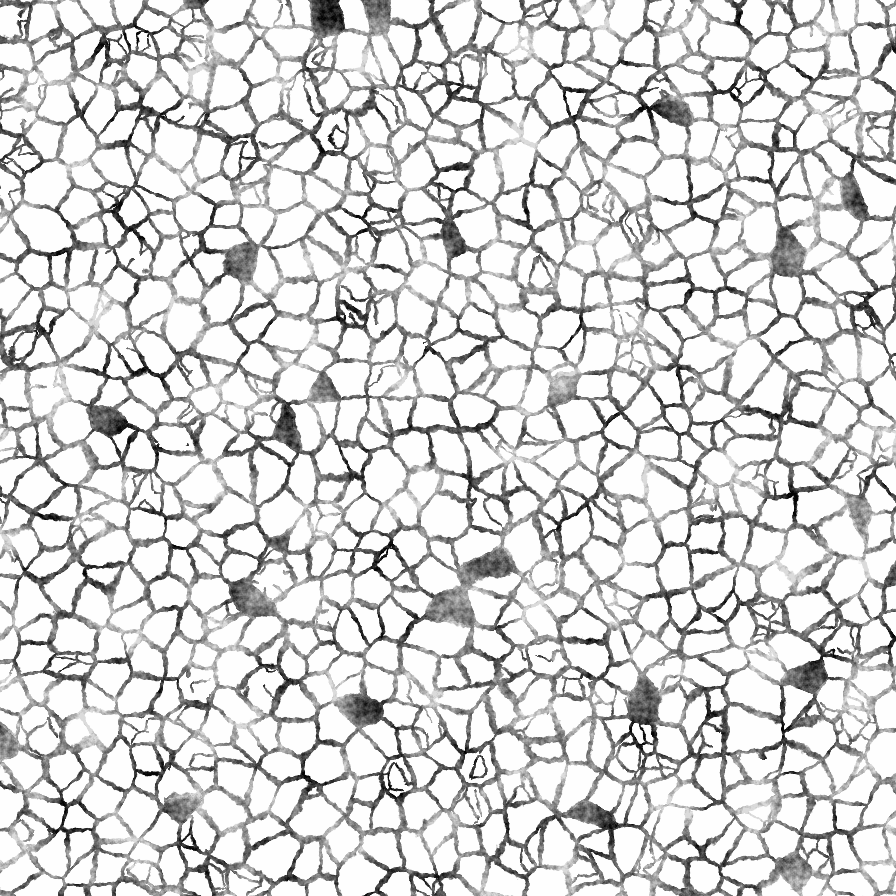
Write a WebGL 1 fragment shader that draws this texture.

```glsl
precision highp float;

uniform vec2 u_resolution;

#define CELLS 29.0          // main cells across the canvas
#define INNER_CELLS 46.0    // cells of the fine inner cracks
#define SIZE_SPREAD 0.32    // how much cell sizes differ
#define HALF_WIDTH 0.0026   // half the width of a vein
#define WOBBLE 0.0011       // small kinks along the veins
#define BEND 0.008          // broad bending of the net
#define INK_LEVEL 0.47      // middle grey of the ink
#define INK_RANGE 0.25      // cloudy light and dark patches
#define GRAIN 0.11          // fine mottling of the ink
#define FILL_SHARE 0.13     // share of small cells filled with ink
#define INNER_SHARE 0.17    // share of cells holding inner cracks
#define PAPER 0.995

float hash(vec2 p) {
  return fract(sin(dot(p, vec2(127.1, 311.7))) * 43758.545);
}

vec2 hash2(vec2 p) {
  return vec2(hash(p), hash(p + 57.3));
}

// Layered sines, each layer rotated and bent, roughly -1 to 1
float waves(vec2 p) {
  float sum = 0.0;
  float amp = 1.0;
  for (int i = 0; i < 4; i++) {
    p = mat2(1.4, 1.2, -1.2, 1.4) * p + 1.7;
    sum += amp * sin(p.x + sin(p.y * 0.7)) * sin(p.y + sin(p.x * 0.6));
    amp *= 0.6;
  }
  return sum;
}

float sizeRand(vec2 id) {
  return hash(id + 19.7);
}

// Weighted cells: edge distance, cell random, edge random, size random
vec4 cellNet(vec2 p) {
  vec2 base = floor(p);
  vec2 nearId = base;
  vec2 nearOffset = vec2(0.0);
  float nearPower = 100.0;
  for (int y = -2; y <= 2; y++) {
    for (int x = -2; x <= 2; x++) {
      vec2 id = base + vec2(x, y);
      vec2 offset = id + hash2(id) - p;
      float power = dot(offset, offset) - SIZE_SPREAD * sizeRand(id);
      if (power < nearPower) {
        nearPower = power;
        nearOffset = offset;
        nearId = id;
      }
    }
  }

  float edge = 100.0;
  float edgeRand = 0.0;
  for (int y = -2; y <= 2; y++) {
    for (int x = -2; x <= 2; x++) {
      vec2 id = nearId + vec2(x, y);
      vec2 offset = id + hash2(id) - p;
      float gap = length(offset - nearOffset);
      if (gap > 0.001) {
        float power = dot(offset, offset) - SIZE_SPREAD * sizeRand(id);
        float dist = (power - nearPower) / (2.0 * gap);
        if (dist < edge) {
          edge = dist;
          edgeRand = hash(id + nearId + 3.1);
        }
      }
    }
  }
  return vec4(edge, hash(nearId + 83.2), edgeRand, sizeRand(nearId));
}

void main() {
  vec2 uv = gl_FragCoord.xy / u_resolution.y;
  float pixel = 1.0 / u_resolution.y;

  // Bend the net broadly, then kink it finely
  vec2 p = uv + BEND * vec2(waves(uv * 9.0), waves(uv * 9.0 + 31.0));
  p += WOBBLE * vec2(waves(uv * 130.0), waves(uv * 130.0 + 17.0));

  // Main veins
  vec4 net = cellNet(p * CELLS + 11.0);
  float halfWidth = HALF_WIDTH * (0.82 + 0.36 * net.z + 0.15 * waves(uv * 50.0));
  float ink = 1.0 - smoothstep(-0.6 * pixel, 0.6 * pixel, net.x / CELLS - halfWidth);

  // Thin broken cracks inside some cells
  vec4 inner = cellNet(p * INNER_CELLS + 5.0);
  float crack = 1.0 - smoothstep(-0.6 * pixel, 0.6 * pixel,
                                 inner.x / INNER_CELLS - 0.6 * halfWidth);
  crack *= step(1.0 - INNER_SHARE, net.y) * step(0.35, inner.z);
  ink = max(ink, crack);

  // Some small cells are flooded with ink
  float flooded = step(net.y, FILL_SHARE) * step(net.w, 0.3);
  ink = max(ink, flooded);

  // Cloudy, grainy grey of the ink
  float tone = INK_LEVEL + INK_RANGE * waves(uv * 20.0 + 4.0);
  tone += 0.16 * (net.z - 0.5) * (1.0 - flooded) - 0.08 * flooded;
  tone += GRAIN * waves(uv * 230.0);
  tone = clamp(tone, 0.02, 0.86);

  gl_FragColor = vec4(vec3(mix(PAPER, tone, ink)), 1.0);
}
```
